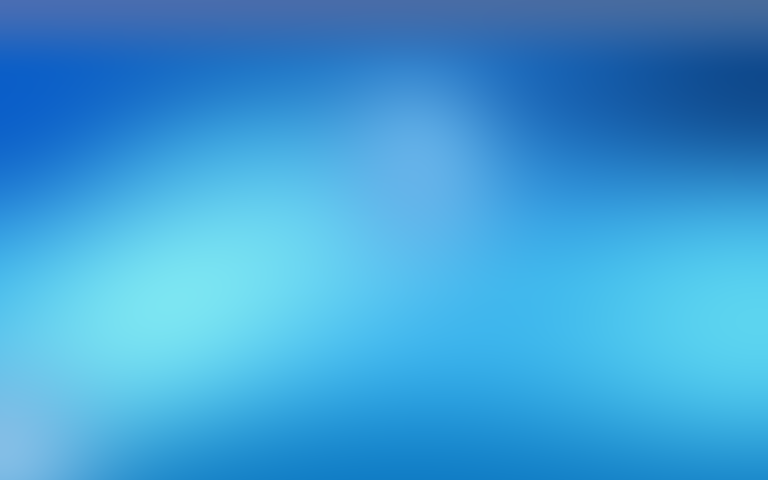
Write a WebGL 2 fragment shader that draws this background.

```glsl
#version 300 es
precision highp float;

uniform vec2 u_resolution;
out vec4 fragColor;

// Soft elliptical falloff, turned by an angle
float glow(vec2 p, vec2 center, vec2 radius, float angle) {
    float c = cos(angle), s = sin(angle);
    vec2 d = mat2(c, -s, s, c) * (p - center) / radius;
    return exp(-dot(d, d));
}

// Vertical ramp from deep blue through azure to royal blue
vec3 skyRamp(float y) {
    vec3 color = mix(vec3(0.05, 0.47, 0.76), vec3(0.19, 0.67, 0.92), smoothstep(-0.06, 0.32, y));
    color = mix(color, vec3(0.16, 0.56, 0.87), smoothstep(0.38, 0.62, y));
    return mix(color, vec3(0.09, 0.40, 0.74), smoothstep(0.52, 0.82, y));
}

void main() {
    vec2 uv = gl_FragCoord.xy / u_resolution;
    vec2 p = uv * vec2(1.6, 1.0);
    vec3 color = skyRamp(uv.y);

    // Dark blues in the upper corners
    color = mix(color, vec3(0.03, 0.36, 0.79), 0.9 * glow(p, vec2(0.0, 0.78), vec2(0.35, 0.22), 0.0));
    color = mix(color, vec3(0.05, 0.27, 0.53), 0.95 * glow(p, vec2(1.62, 0.82), vec2(0.38, 0.20), 0.0));

    // Azure bridge and cyan pools
    color = mix(color, vec3(0.20, 0.66, 0.90), 0.5 * glow(p, vec2(0.48, 0.66), vec2(0.32, 0.17), 0.3));
    color = mix(color, vec3(0.34, 0.78, 0.97), 0.65 * glow(p, vec2(0.70, 0.48), vec2(0.30, 0.20), 0.0));
    color = mix(color, vec3(0.50, 0.91, 0.95), 0.95 * glow(p, vec2(0.36, 0.37), vec2(0.46, 0.24), 0.42));
    color = mix(color, vec3(0.37, 0.84, 0.94), 0.95 * glow(p, vec2(1.58, 0.33), vec2(0.42, 0.25), 0.0));

    // Pale lavender lights
    color = mix(color, vec3(0.42, 0.71, 0.92), 0.85 * glow(p, vec2(0.87, 0.65), vec2(0.17, 0.20), 0.0));
    color = mix(color, vec3(0.55, 0.76, 0.91), 0.9 * glow(p, vec2(0.0, 0.06), vec2(0.20, 0.19), 0.0));

    // Slate haze along the top edge
    vec3 haze = mix(vec3(0.30, 0.43, 0.70), vec3(0.29, 0.42, 0.60), uv.x);
    color = mix(color, haze, 0.95 * smoothstep(0.84, 1.01, uv.y));

    fragColor = vec4(color, 1.0);
}
```
